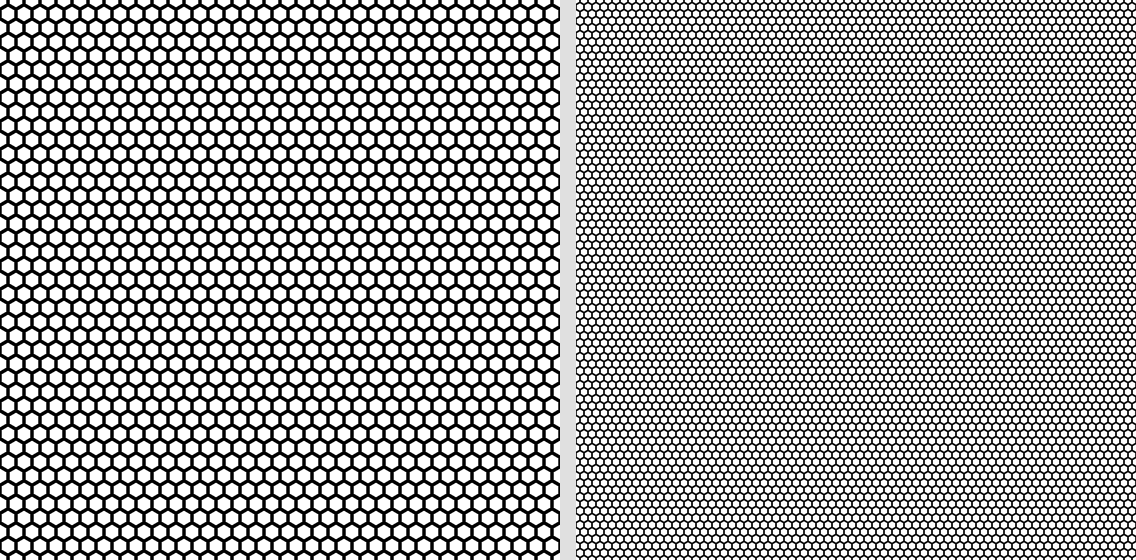
Left: one tile. Right: repeated 2 by 2.
A WebGL 1 fragment shader for this pattern:

```glsl
precision highp float;
// Seamless black honeycomb mesh with white pointy-top hexagonal cells.

uniform vec2 u_resolution;

const float SQRT3 = 1.7320508;
const float COLUMNS = 35.0;     // cells across
const float ROW_PAIRS = 20.0;   // pairs of staggered rows down
const float LINE_WIDTH = 0.216; // wall thickness, in cell widths
const vec3 WALL_COLOR = vec3(0.0);
const vec3 CELL_COLOR = vec3(1.0);

// Offset from the nearest centre of a rectangular lattice.
vec2 latticeOffset(vec2 p, vec2 period) {
  return (fract(p / period + 0.5) - 0.5) * period;
}

// Offset from the nearest hexagon centre: two interleaved lattices.
vec2 hexOffset(vec2 p) {
  vec2 period = vec2(1.0, SQRT3);
  vec2 a = latticeOffset(p, period);
  vec2 b = latticeOffset(p - 0.5 * period, period);
  return dot(a, a) < dot(b, b) ? a : b;
}

// Distance from a point inside a unit-width hexagon to its border.
float hexBorderDistance(vec2 offset) {
  vec2 q = abs(offset);
  return 0.5 - max(q.x, dot(q, vec2(0.5, 0.5 * SQRT3)));
}

// Box-filtered coverage of the side where the distance is positive.
float coverage(float dist, float pixel) {
  return clamp(dist / pixel + 0.5, 0.0, 1.0);
}

void main() {
  vec2 uv = gl_FragCoord.xy / u_resolution;
  vec2 p = uv * vec2(COLUMNS, ROW_PAIRS * SQRT3);
  float pixel = COLUMNS / min(u_resolution.x, u_resolution.y);

  float dist = hexBorderDistance(hexOffset(p)) - 0.5 * LINE_WIDTH;
  vec3 color = mix(WALL_COLOR, CELL_COLOR, coverage(dist, pixel));
  gl_FragColor = vec4(color, 1.0);
}
```
